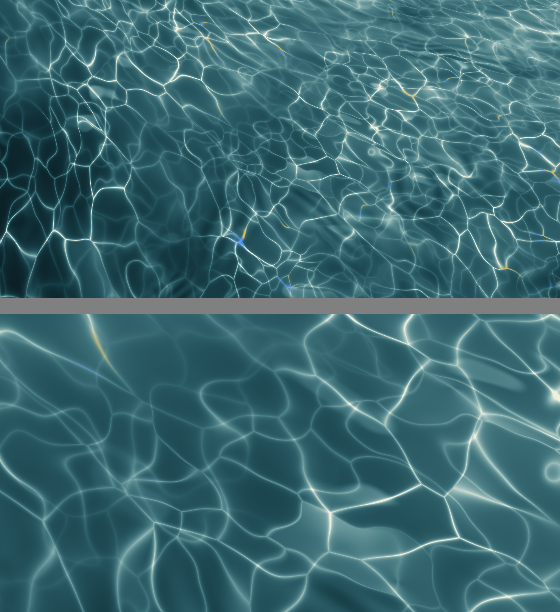
Top: the whole. Bottom: its middle third, enlarged.
A Shadertoy shader for this texture:

```glsl
const vec3 DEEP = vec3(0.04, 0.10, 0.12);
const vec3 TEAL = vec3(0.10, 0.60, 0.70);
const vec3 GLINT = vec3(0.52, 0.07, -0.07);
const vec3 AMBER = vec3(0.90, 0.70, 0.26);
const vec3 AZURE = vec3(0.20, 0.50, 0.95);
const mat2 TURN = mat2(0.8, 0.6, -0.6, 0.8);

vec2 hash2(vec2 p) {
    p = vec2(dot(p, vec2(127.1, 311.7)), dot(p, vec2(269.5, 183.3)));
    return fract(sin(p) * 43758.5);
}

// Layered sines, roughly -1 to 1
float waves(vec2 p) {
    float sum = 0.0, amp = 0.5;
    for (int i = 0; i < 4; i++) {
        p = TURN * p * 1.7 + 1.3;
        sum += amp * sin(p.x + sin(p.y));
        amp *= 0.55;
    }
    return sum;
}

vec2 warp(vec2 p, float amount) {
    return p + amount * vec2(waves(p * 0.8), waves(p.yx * 0.8 + 7.0));
}

// Cellular noise: gap between the two nearest centres, zero on cell borders
float cellEdge(vec2 p) {
    vec2 cell = floor(p), f = p - cell;
    float near = 9.0, second = 9.0;
    for (int y = -1; y <= 1; y++)
    for (int x = -1; x <= 1; x++) {
        vec2 g = vec2(x, y);
        float d = length(g + hash2(cell + g) - f);
        second = min(second, max(near, d));
        near = min(near, d);
    }
    return second - near;
}

// Brightness that comes and goes along a line
float patches(vec2 p, float power) {
    return pow(clamp(0.5 + 0.6 * waves(p), 0.0, 1.0), power);
}

// Bright threads of one caustic net in x, its soft halo in y
vec2 causticNet(vec2 p, float bend, float width) {
    float d = cellEdge(warp(p, bend));
    return vec2(exp(-d / width), exp(-d / 0.22));
}

// Thin closed curves where the wave field crosses a level
float loops(vec2 p, float level, float width) {
    return exp(-abs(waves(p) - level) / width);
}

// Sparse round spots; x is strength, y is the signed position across the spot
vec2 sparseSpots(vec2 p, float share) {
    vec2 cell = floor(p), rnd = hash2(cell + 31.0);
    vec2 d = fract(p) - mix(vec2(0.35), vec2(0.65), rnd);
    float on = step(hash2(cell + 57.0).x, share);
    return vec2(on * smoothstep(0.34, 0.08, length(d)), (d.x + d.y) / 0.3);
}

// Tilted water plane seen in perspective
vec2 waterPlane(vec2 uv, float z, float across) {
    float tall = mix(0.55, 1.0, smoothstep(0.0, 0.6, across));
    return vec2(8.2 * (uv.x + 0.3) * (0.68 + 0.4 * z), 27.0 * (z - 0.8) * tall);
}

vec3 waterColor(float tone) {
    return DEEP + TEAL * tone + GLINT * tone * tone;
}

void mainImage(out vec4 fragColor, in vec2 fragCoord) {
    vec2 uv = fragCoord / iResolution.y;
    float across = fragCoord.x / iResolution.x;
    float depth = uv.y + 0.36 * (across - 0.5);
    float z = 1.0 / (1.5 - 0.6 * depth);
    vec2 q = waterPlane(uv, z, across);
    float width = 0.034 * mix(0.9, 1.5, smoothstep(0.7, 1.2, z));

    // Light on the pool floor
    vec2 coarse = causticNet(q, 0.45, width);
    vec2 fine = causticNet(q * 1.3 + 20.0, 0.7, width * 1.3);
    float threads = coarse.x * (0.14 + 1.5 * patches(q * 0.8 + 3.0, 1.8));
    threads += 1.1 * fine.x * patches(q * 0.6 + 11.0, 2.4);
    threads += 1.2 * loops(q * 0.9 + 5.0, 0.35, 0.035) * patches(q * 0.7 + 17.0, 3.0);
    float halo = 0.6 * coarse.y + 0.4 * fine.y;

    // Small filled glints
    float glint = smoothstep(0.62, 0.8, waves(q * vec2(0.9, 1.3) + 23.0));
    threads += 0.6 * glint * patches(q * 0.6 + 29.0, 1.5);

    // Broad shade, dark at the left and pale in the far corner
    float tone = 0.09 + 0.23 * smoothstep(-0.15, 0.5, across);
    tone += 0.22 * (depth - 0.35) + 0.05 * waves(q * 0.35);
    tone += 0.085 * waves(warp(q * 0.9 + 13.0, 0.5));
    tone += 0.30 * halo * (0.35 + patches(q * 0.5 + 9.0, 1.0));

    // Fine surface ripples and the far sheen
    float rippled = smoothstep(0.4, 0.75, waves(q * 0.35 + 2.0));
    tone += 0.07 * rippled * sin(30.0 * waves(q * 0.3 + 6.0));
    float sheen = smoothstep(0.7, 1.1, depth);
    float streak = waves(warp(q * vec2(0.6, 1.6), 0.5));
    tone += sheen * (0.05 + 0.2 * streak);
    threads *= 1.0 - 0.65 * sheen;

    vec3 color = waterColor(clamp(tone + 0.62 * threads, 0.05, 1.22));

    // Split light: amber on one side of a spot, blue on the other
    vec2 spot = sparseSpots(warp(q * 0.85, 0.2), 0.2);
    vec3 hue = mix(AZURE, AMBER, smoothstep(-0.4, 0.1, spot.y));
    color = mix(color, hue, 0.8 * spot.x * smoothstep(0.1, 0.5, threads));

    fragColor = vec4(clamp(color, 0.0, 1.0), 1.0);
}
```
